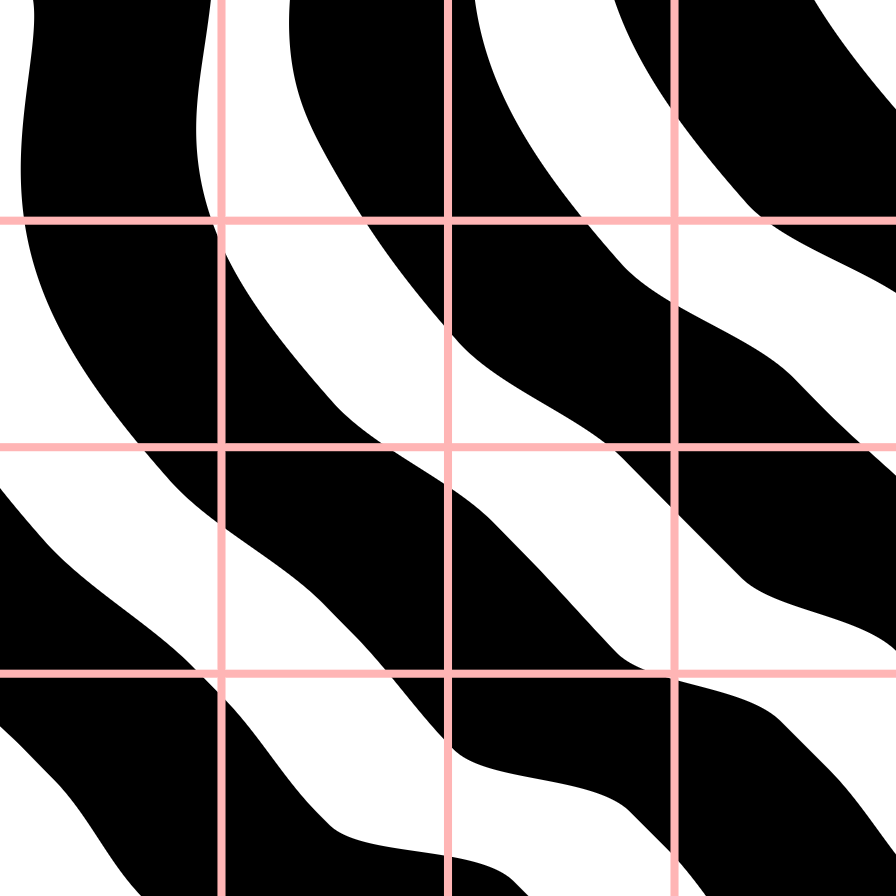
Reproduce this pattern procedurally as a WebGL 1 fragment shader.

```glsl
precision highp float;
// Wavy black and white diagonal bands under a four by four grid of thin pink lines.
// The bands are a repeating ramp along the rising diagonal, bent by a smooth warp;
// edges are smoothed using the local slope of the ramp.

uniform vec2 u_resolution;

// Offset of the ramp: a steep bend at the upper left, then two rolling steps.
float bandWarp(vec2 p) {
  float down = 1.0 - p.y;
  float across = p.x - down;
  float along = p.x + down - 0.35 * across;

  float bend = 0.0286 - 0.4036 * exp(-pow(max(along, 0.0001) / 0.332, 1.4));

  float roll = -(0.0547 + 0.04 * across) * smoothstep(0.846, 1.146, along);
  roll += (0.0052 - 0.03 * across) * smoothstep(1.211, 1.458, along);
  roll = mix(roll, -0.1537, smoothstep(1.426, 1.660, along + 0.1 * across));
  roll += 0.026 * smoothstep(1.758, 2.018, along);

  // Local pinch of one white band near the top edge
  float t = (p.x - 0.28) / 0.052;
  float fade = down / 0.169;
  float pinch = 0.0586 * t * exp(-0.5 * t * t - fade * fade);

  return bend + roll + pinch;
}

// Band count: each unit holds one black and one white band.
float bandPhase(vec2 p) {
  return (p.x + p.y - 1.0 + bandWarp(p) + 0.328) / 0.4766;
}

// Coverage of the black bands
float blackBand(vec2 p, float pixel) {
  float phase = bandPhase(p);
  vec2 slope = vec2(bandPhase(p + vec2(pixel, 0.0)),
                    bandPhase(p + vec2(0.0, pixel))) - phase;
  float halfWidth = 0.2825;
  float inside = halfWidth - abs(fract(phase - halfWidth + 0.5) - 0.5);
  return clamp(inside / max(length(slope), 0.00001) + 0.5, 0.0, 1.0);
}

// Coverage of the grid lines, with cells slightly over a quarter of the canvas
float gridLines(vec2 p, float pixel) {
  vec2 cell = (p - vec2(0.5, 0.5009)) / 0.2528;
  vec2 gap = abs(fract(cell + 0.5) - 0.5) * 0.2528;
  vec2 line = clamp((0.0045 - gap) / pixel + 0.5, 0.0, 1.0);
  return max(line.x, line.y);
}

void main() {
  vec2 p = gl_FragCoord.xy / u_resolution;
  float pixel = 1.0 / min(u_resolution.x, u_resolution.y);

  vec3 color = vec3(1.0 - blackBand(p, pixel));
  color = mix(color, vec3(1.0, 0.71, 0.71), gridLines(p, pixel));
  gl_FragColor = vec4(color, 1.0);
}
```
